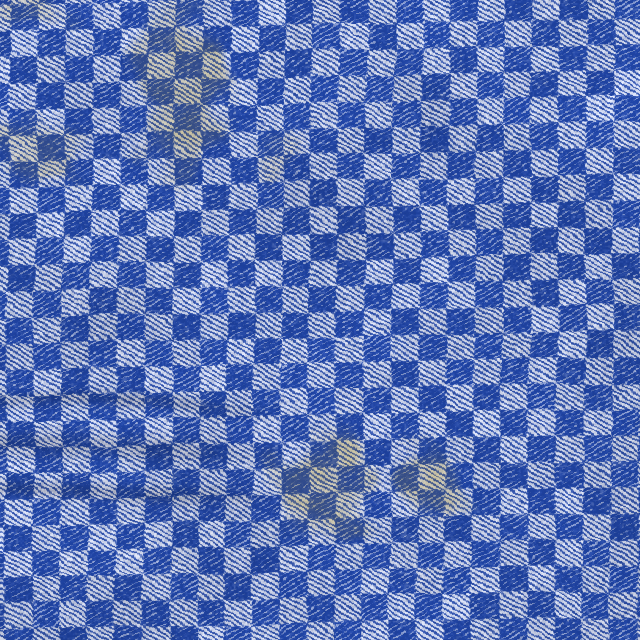
Write a WebGL 1 fragment shader that draws this texture.

```glsl
precision highp float;
// Worn blue and white checked twill cloth with a few yellowish stains.
uniform vec2 u_resolution;

float hash(vec2 p) {
  vec3 q = fract(p.xyx * 0.1031);
  q += dot(q, q.yzx + 33.33);
  return fract((q.x + q.y) * q.z);
}

float noise(vec2 p) {
  vec2 i = floor(p), f = fract(p);
  f = f * f * (3.0 - 2.0 * f);
  return mix(mix(hash(i), hash(i + vec2(1.0, 0.0)), f.x),
             mix(hash(i + vec2(0.0, 1.0)), hash(i + vec2(1.0, 1.0)), f.x), f.y);
}

// Soft elliptical blot: 1 inside, 0 outside.
float blot(vec2 p, vec2 center, vec2 radius) {
  return 1.0 - smoothstep(0.55, 1.15, length((p - center) / radius));
}

// Signed distance to the nearest check edge, in cells; positive in blue checks.
float checkSide(vec2 q) {
  vec2 d = 0.5 - abs(fract(q) - 0.5);
  float parity = mod(floor(q.x) + floor(q.y), 2.0);
  return (parity * 2.0 - 1.0) * min(d.x, d.y);
}

void main() {
  vec2 p = gl_FragCoord.xy / u_resolution - 0.5;

  // Slightly skewed check grid with loosely woven edges.
  vec2 q = vec2((p.x - 0.01 * p.y) * 23.27 + 3.37, (p.y - 0.02 * p.x) * 24.6 - 2.35);
  q += 0.16 * (vec2(noise(p * 9.0 + 40.0), noise(p * 9.0 + 70.0)) - 0.5);
  vec2 frayed = q + 0.09 * (vec2(noise(q * 9.0 + 100.0), noise(q * 9.0 + 200.0)) - 0.5);
  float blue = smoothstep(-0.035, 0.035, checkSide(frayed));
  float cellTone = hash(floor(q) + 60.0) - 0.5;

  // Twill ribs, stepped by the yarns and leaning opposite ways in the two checks.
  float yarn = q.x * 10.0;
  float yarnX = (floor(yarn) + smoothstep(0.2, 0.8, fract(yarn))) / 10.0;
  float wobble = noise(q * vec2(4.0, 5.0) + 300.0) - 0.5;
  float fiber = noise(q * vec2(10.0, 12.0) + 500.0) - 0.5;
  float paleRib = 0.5 + 0.5 * cos(6.2832 * (5.0 * (q.y + 0.65 * yarnX) + 0.5 * wobble));
  float blueRib = 0.5 + 0.5 * cos(6.2832 * (5.0 * (q.y - 0.6 * yarnX) + 0.5 * wobble));
  float paleWhite = smoothstep(0.0, 0.75, paleRib + 0.5 * fiber + 0.1 * cellTone);
  float blueWhite = 0.55 * smoothstep(0.68, 1.15, blueRib + 0.75 * fiber + 0.15 * cellTone);
  float white = mix(0.12 + 0.8 * paleWhite, blueWhite, blue);

  // Lint and fine grain.
  float grain = noise(p * 330.0 + 800.0) - 0.5;
  float lint = smoothstep(0.72, 0.95, noise(p * vec2(150.0, 210.0) + 900.0));
  white = clamp(white + 0.16 * grain + 0.14 * lint * blue, 0.0, 1.0);
  vec3 color = mix(vec3(0.12, 0.26, 0.63), vec3(0.84, 0.86, 0.92), white);
  color *= 1.0 + 0.1 * grain + 0.06 * cellTone + 0.1 * (noise(p * 6.0 + 20.0) - 0.5);

  // Dull creases across the lower left.
  float creaseY = p.y + 0.03 * p.x + 0.02 * noise(p * 8.0 + 30.0);
  float crease = exp(-pow((creaseY + 0.13) / 0.012, 2.0))
               + exp(-pow((creaseY + 0.2) / 0.02, 2.0))
               + exp(-pow((creaseY + 0.27) / 0.014, 2.0));
  crease *= 1.0 - smoothstep(-0.3, 0.0, p.x);
  color = mix(color, color * vec3(0.86, 0.85, 0.84), crease);

  // Stains with ragged outlines.
  vec2 s = p + 0.06 * (vec2(noise(p * 24.0 + 50.0), noise(p * 24.0 + 90.0)) - 0.5);
  float stain = blot(s, vec2(-0.22, 0.357), vec2(0.075, 0.15));
  stain = max(stain, 0.6 * blot(s, vec2(-0.46, 0.485), vec2(0.06, 0.045)));
  stain = max(stain, 0.7 * blot(s, vec2(-0.43, 0.26), vec2(0.085, 0.055)));
  stain = max(stain, blot(s, vec2(0.005, -0.255), vec2(0.08, 0.085)));
  stain = max(stain, blot(s, vec2(0.17, -0.25), vec2(0.055, 0.075)));
  stain = max(stain, 0.4 * blot(s, vec2(-0.077, 0.265), vec2(0.04, 0.05)));
  stain *= 0.55 + 0.45 * noise(p * 45.0 + 10.0);
  vec3 stained = mix(vec3(0.22, 0.31, 0.52), vec3(0.82, 0.78, 0.63), white);
  color = mix(color, stained, stain);

  gl_FragColor = vec4(clamp(color, 0.0, 1.0), 1.0);
}
```
